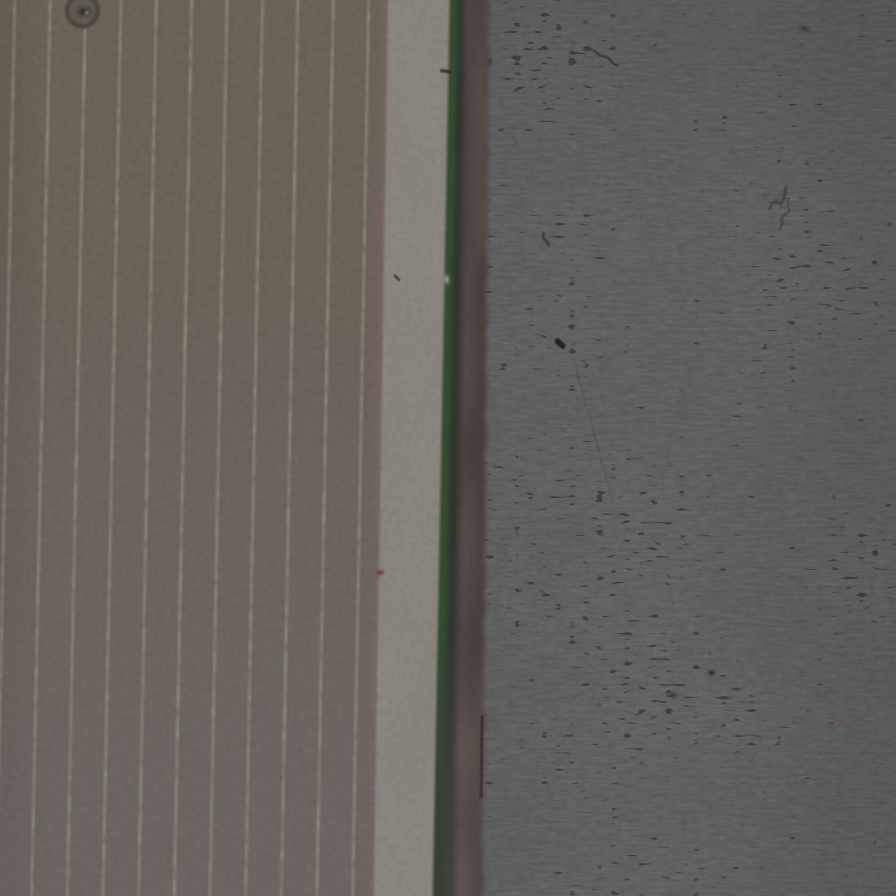
Write a Shadertoy shader that draws this texture.

```glsl
const vec3 PANEL_TOP = vec3(0.415, 0.382, 0.342);
const vec3 PANEL_BOTTOM = vec3(0.422, 0.392, 0.375);
const vec3 GROOVE = vec3(0.53, 0.53, 0.475);
const vec3 STRIP = vec3(0.535, 0.512, 0.490);
const vec3 FRINGE = vec3(0.47, 0.385, 0.39);
const vec3 GREEN_EDGE = vec3(0.19, 0.30, 0.19);
const vec3 GAP = vec3(0.19, 0.20, 0.175);
const vec3 BROWN_EDGE = vec3(0.305, 0.268, 0.255);
const vec3 METAL = vec3(0.372, 0.378, 0.373);
const vec3 DIRT = vec3(0.15, 0.14, 0.14);
const vec3 RUST = vec3(0.38, 0.19, 0.17);

// Seam positions along x, as (bottom, top) of the canvas
const vec2 STRIP_LEFT = vec2(0.415, 0.431);
const vec2 STRIP_RIGHT = vec2(0.483, 0.502);
const vec2 GAP_LEFT = vec2(0.493, 0.511);
const vec2 BROWN_LEFT = vec2(0.507, 0.518);
const vec2 METAL_LEFT = vec2(0.539, 0.546);
const vec2 LAST_GROOVE = vec2(0.3935, 0.4115);
const vec2 GROOVE_STEP = vec2(0.0398, 0.0395);
const float GROOVE_HALF = 0.0019;
const float SOFT = 0.0018;

vec2 hashGradient(vec2 cell) {
    vec3 p = fract(cell.xyx * vec3(0.1031, 0.1030, 0.0973));
    p += dot(p, p.yzx + 33.33);
    float angle = 6.2832 * fract((p.x + p.y) * p.z);
    return vec2(cos(angle), sin(angle));
}

float gradientNoise(vec2 p) {
    vec2 i = floor(p), f = p - i;
    vec2 u = f * f * f * (f * (f * 6.0 - 15.0) + 10.0);
    vec2 e = vec2(1.0, 0.0);
    float a = dot(hashGradient(i), f);
    float b = dot(hashGradient(i + e.xy), f - e.xy);
    float c = dot(hashGradient(i + e.yx), f - e.yx);
    float d = dot(hashGradient(i + e.xx), f - e.xx);
    return mix(mix(a, b, u.x), mix(c, d, u.x), u.y);
}

float edge(float d, float soft) {
    float w = max(soft, 0.7 / iResolution.y);
    return smoothstep(-w, w, d);
}

float along(vec2 ends, float y) { return mix(ends.x, ends.y, y); }

float segment(vec2 p, vec2 a, vec2 b) {
    vec2 ab = b - a;
    return length(p - a - ab * clamp(dot(p - a, ab) / dot(ab, ab), 0.0, 1.0));
}

float stroke(vec2 p, vec2 a, vec2 b, float radius) {
    return edge(radius - segment(p, a, b), SOFT);
}

float blob(vec2 p, vec2 center, vec2 size) {
    vec2 q = (p - center) / size;
    return exp(-dot(q, q));
}

vec3 panel(vec2 uv) {
    vec3 col = mix(PANEL_BOTTOM, PANEL_TOP, smoothstep(0.1, 0.9, uv.y));
    float gap = along(GROOVE_STEP, uv.y);
    float t = (uv.x - along(LAST_GROOVE, uv.y)) / gap;
    float d = abs(fract(t + 0.5) - 0.5) * gap;
    float wear = 0.62 + 0.5 * gradientNoise(vec2(floor(t + 0.5) * 7.3, uv.y * 70.0));
    col = mix(col, GROOVE, edge(GROOVE_HALF - d, SOFT) * wear * step(t, 0.5));
    col *= 1.0 - 0.05 * smoothstep(0.06, 0.0, uv.x);

    // Screw head with a dark recess
    float r = length(uv - vec2(0.092, 0.988));
    col = mix(col, vec3(0.36, 0.34, 0.30), 0.75 * edge(0.020 - r, 0.003));
    col = mix(col, vec3(0.25, 0.23, 0.20), 0.6 * edge(0.0025 - abs(r - 0.017), 0.002));
    col = mix(col, DIRT, 0.8 * blob(uv, vec2(0.094, 0.987), vec2(0.007, 0.005)));
    return mix(col, STRIP, 0.8 * blob(uv, vec2(0.097, 0.986), vec2(0.0025)));
}

vec3 brushedMetal(vec2 uv) {
    float streak = gradientNoise(uv * vec2(32.0, 260.0));
    float fine = gradientNoise(uv * vec2(90.0, 380.0) + 17.0);
    float cloud = gradientNoise(uv * vec2(5.0, 7.0) + 4.0);
    vec3 col = METAL * (1.0 + 0.07 * streak + 0.07 * fine + 0.05 * cloud);
    col *= 1.0 - 0.07 * smoothstep(0.75, 1.05, uv.x) - 0.05 * smoothstep(0.75, 1.0, uv.y);

    // Short dark scuffs, denser near the seam and in a few bands
    float density = 0.05 * smoothstep(0.75, 0.54, uv.x) + 0.06 * blob(uv, vec2(0.62, 0.39), vec2(0.18, 0.05));
    float scuff = gradientNoise(uv * vec2(65.0, 210.0) + 51.0) + 0.35 * cloud + density;
    col = mix(col, DIRT, 0.55 * smoothstep(0.40, 0.62, scuff));

    // Crumpled marks, chips and one long scratch
    vec2 bent = uv + 0.009 * vec2(gradientNoise(uv * 75.0), gradientNoise(uv * 75.0 + 31.0));
    float mark = 0.65 * stroke(bent, vec2(0.654, 0.946), vec2(0.688, 0.930), 0.0012);
    mark = max(mark, 0.45 * stroke(bent, vec2(0.858, 0.765), vec2(0.878, 0.788), 0.0016));
    mark = max(mark, 0.40 * stroke(bent, vec2(0.880, 0.778), vec2(0.872, 0.742), 0.0014));
    mark = max(mark, 0.60 * stroke(bent, vec2(0.607, 0.738), vec2(0.612, 0.728), 0.0015));
    mark = max(mark, 0.18 * stroke(uv, vec2(0.640, 0.600), vec2(0.684, 0.440), 0.0008));
    mark = max(mark, stroke(uv, vec2(0.6225, 0.619), vec2(0.628, 0.614), 0.0033));
    mark = max(mark, 0.85 * blob(uv, vec2(0.794, 0.249), vec2(0.004, 0.003)));
    mark = max(mark, 0.65 * blob(uv, vec2(0.751, 0.224), vec2(0.005, 0.003)));
    mark = max(mark, 0.60 * blob(uv, vec2(0.898, 0.968), vec2(0.005, 0.003)));
    col = mix(col, DIRT, mark);
    return mix(col, vec3(0.55, 0.33, 0.35), 0.7 * blob(uv, vec2(0.934, 0.193), vec2(0.004, 0.002)));
}

void mainImage(out vec4 fragColor, in vec2 fragCoord) {
    vec2 uv = fragCoord / iResolution.xy;
    float ragged = 0.003 * gradientNoise(vec2(3.0, uv.y * 38.0));
    float stripX = uv.x - along(STRIP_LEFT, uv.y);

    // Layers from left to right
    vec3 col = panel(uv);
    col = mix(col, FRINGE, 0.65 * exp(-pow(stripX / 0.005, 2.0)));
    vec3 strip = STRIP * (1.0 + 0.03 * gradientNoise(uv * vec2(20.0, 9.0)));
    col = mix(col, strip, edge(stripX - 0.002, 0.003));
    vec3 green = mix(vec3(0.21, 0.25, 0.20), GREEN_EDGE, smoothstep(0.0, 0.4, uv.y));
    col = mix(col, green, edge(uv.x - along(STRIP_RIGHT, uv.y), 0.003));
    vec3 gap = mix(vec3(0.25, 0.245, 0.225), GAP, smoothstep(0.0, 0.45, uv.y));
    col = mix(col, gap, edge(uv.x - along(GAP_LEFT, uv.y), 0.005));
    vec3 brown = BROWN_EDGE * (1.0 + 0.20 * gradientNoise(uv * vec2(40.0, 9.0)));
    brown += 0.03 * smoothstep(0.35, 0.0, uv.y);
    col = mix(col, brown, edge(uv.x - along(BROWN_LEFT, uv.y), 0.007));
    col = mix(col, brushedMetal(uv), edge(uv.x - along(METAL_LEFT, uv.y) - ragged, 0.005));

    // Flecks on the strip and seams
    col = mix(col, DIRT, 0.7 * stroke(uv, vec2(0.441, 0.692), vec2(0.445, 0.688), 0.0015));
    col = mix(col, DIRT, 0.8 * stroke(uv, vec2(0.493, 0.921), vec2(0.502, 0.920), 0.0018));
    col = mix(col, RUST, 0.8 * blob(uv, vec2(0.4245, 0.361), vec2(0.004, 0.003)));
    col = mix(col, vec3(0.65), 0.8 * blob(uv, vec2(0.4985, 0.688), vec2(0.003, 0.005)));
    col = mix(col, vec3(0.20, 0.13, 0.13), 0.75 * stroke(uv, vec2(0.537, 0.110), vec2(0.538, 0.200), 0.0014));

    // Fine surface grain
    col *= 1.0 + 0.035 * gradientNoise(uv * 210.0) + 0.03 * gradientNoise(uv * 120.0 + 9.0);
    fragColor = vec4(col, 1.0);
}
```
